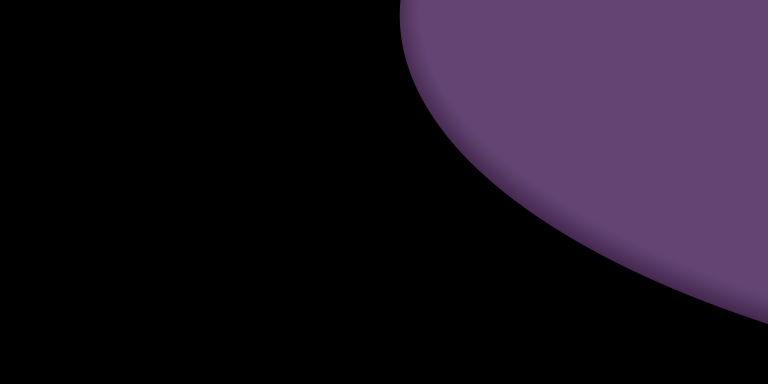
A Shadertoy shader for this background:

```glsl
void mainImage(out vec4 fragColor, in vec2 fragCoord)
{
    // Canvas height is one unit
    vec2 p = fragCoord / iResolution.y;

    // Large ellipse entering from the right
    vec2 radii = vec2(2.654, 1.044);
    vec2 q = (p - vec2(3.695, 0.9596)) / radii;
    float k = length(q);
    vec2 gradient = q / radii;
    float slope = max(length(gradient), 1e-4);
    float depth = (1.0 - k) * k / slope;

    // Soft inner shadow, deeper where the rim faces down
    float downward = max(-gradient.y / slope, 0.0);
    float light = smoothstep(-0.040, 0.064, depth - 0.019 * downward);
    vec3 shadowPurple = vec3(0.25, 0.145, 0.29);
    vec3 purple = vec3(0.392, 0.268, 0.450);
    vec3 color = mix(shadowPurple, purple, light);

    // Smooth rim against black
    float coverage = clamp(depth * iResolution.y + 0.5, 0.0, 1.0);
    fragColor = vec4(color * coverage, 1.0);
}
```
